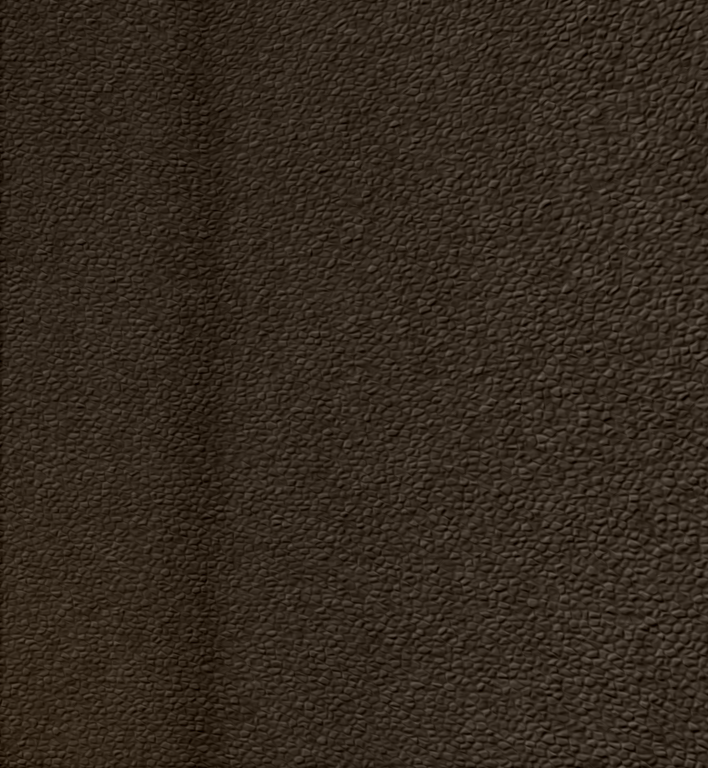
Give the GLSL for this texture, as a Shadertoy shader.

```glsl
// Dark brown grained leather with a soft vertical fold left of centre.
// Dense staggered cellular pebbles, roughened by fine noise, are embossed by
// a slanted light; a fan-shaped warp tilts and enlarges them to the right.

#define GRAIN_COUNT vec2(90.0, 126.0)   // pebbles per canvas height
#define JITTER 0.82                     // irregularity of the pebbles
#define FAN 0.38                        // spreading of rows to the right
#define FOLD_X 0.267                    // position of the fold
#define LIGHT_STEP vec2(-0.16, 0.30)    // emboss offset, in pebbles
#define EMBOSS 0.092                    // strength of the slanted light
#define CREVICE 0.036                   // darkness between pebbles
#define ROUGHNESS 0.75                  // share of noise in the relief
#define GRIT 0.075                      // finest speckle
#define LEATHER vec3(0.201, 0.161, 0.121)

vec2 hash2(vec2 p) {
    vec3 a = fract(vec3(p.xyx) * vec3(0.1031, 0.1030, 0.0973));
    a += dot(a, a.yzx + 33.33);
    return fract((a.xx + a.yz) * a.zy);
}

float valueNoise(vec2 p) {
    vec2 i = floor(p), f = fract(p);
    f = f * f * (3.0 - 2.0 * f);
    float low = mix(hash2(i).x, hash2(i + vec2(1, 0)).x, f.x);
    float high = mix(hash2(i + vec2(0, 1)).x, hash2(i + vec2(1, 1)).x, f.x);
    return mix(low, high, f.y);
}

// Bends the rows: level at the left, fanned out at the right.
vec2 fanWarp(vec2 p) {
    float reach = max(p.x - FOLD_X, 0.0);
    vec2 q = vec2(p.x - 0.13 * p.x * p.x, p.y - FAN * (p.y - 0.3) * reach);
    q.y += 0.002 * sin(p.x * 21.0 + 3.0 * sin(p.y * 9.0));
    q.x += 0.002 * sin(p.y * 17.0 + 2.0 * sin(p.x * 13.0));
    return q;
}

// Height of staggered cellular pebbles: 0 in the creases, about 1 on top.
// Each pebble has its own height, so creases vary in depth.
float pebbles(vec2 p) {
    float nearest = 9.0, second = 9.0, top = 1.0;
    float row = floor(p.y);
    for (int j = -1; j <= 1; j++) {
        float y = row + float(j);
        float shift = 0.5 * mod(y, 2.0);
        float column = floor(p.x - shift);
        for (int i = -1; i <= 1; i++) {
            vec2 cell = vec2(column + float(i), y);
            vec2 rnd = hash2(cell + 7.0);
            vec2 centre = cell + vec2(shift, 0.0) + 0.5 + JITTER * (rnd - 0.5);
            float d = length(p - centre);
            second = min(second, max(nearest, d));
            if (d < nearest) {
                nearest = d;
                top = 0.55 + 0.7 * fract(rnd.x * 17.0 + rnd.y * 5.0);
            }
        }
    }
    return top * smoothstep(0.0, 0.6, second - nearest);
}

// Relief height: pebbles with ragged outlines and a rough skin.
float relief(vec2 q) {
    vec2 ragged = vec2(valueNoise(q * 1.7 + 31.0), valueNoise(q * 1.7 + 57.0));
    float skin = valueNoise(q * vec2(1.3, 2.0) + 5.0) - 0.5;
    return pebbles(q + 0.35 * (ragged - 0.5)) + ROUGHNESS * skin;
}

// Brightness of the grain under slanted light.
float grain(vec2 p) {
    vec2 q = fanWarp(p) * GRAIN_COUNT;
    float here = relief(q);
    float slope = here - relief(q + LIGHT_STEP);
    float grit = valueNoise(q * vec2(2.0, 2.3) + 91.0) - 0.5;
    float depth = mix(0.85, 1.15, smoothstep(0.2, 0.9, p.x));
    return depth * (EMBOSS * slope + CREVICE * (here - 0.45) + GRIT * grit);
}

// Broad light: the fold, darker upper left, thin dark borders.
float broadShade(vec2 p) {
    float side = p.x - FOLD_X;
    float width = side < 0.0 ? 0.045 : 0.028;
    float shade = -0.034 * exp(-side * side / (width * width));
    shade -= 0.018 * smoothstep(0.35, 1.0, p.y) * smoothstep(0.4, 0.0, p.x);
    shade += 0.014 * smoothstep(0.3, 0.85, p.x);
    shade += 0.012 * (valueNoise(p * vec2(9.0, 5.0)) - 0.5);
    shade += 0.016 * (valueNoise(p * vec2(80.0, 18.0)) - 0.5);
    shade -= 0.05 * smoothstep(0.006, 0.0, p.x);
    shade -= 0.03 * smoothstep(0.008, 0.0, p.y);
    return shade;
}

void mainImage(out vec4 fragColor, in vec2 fragCoord) {
    vec2 p = fragCoord / iResolution.y;

    // Four samples per pixel keep the crease edges smooth.
    float light = 0.0;
    for (int s = 0; s < 4; s++) {
        vec2 offset = vec2(s & 1, s >> 1) * 0.5 - 0.25;
        light += 0.25 * grain(p + offset / iResolution.y);
    }

    // Warm tint gathers in the lower left corner.
    float warmth = smoothstep(0.5, 0.0, length(p * vec2(1.0, 0.8)));
    vec3 color = LEATHER + light + broadShade(p);
    color += warmth * vec3(0.010, 0.001, -0.012);
    fragColor = vec4(clamp(color, 0.0, 1.0), 1.0);
}
```
